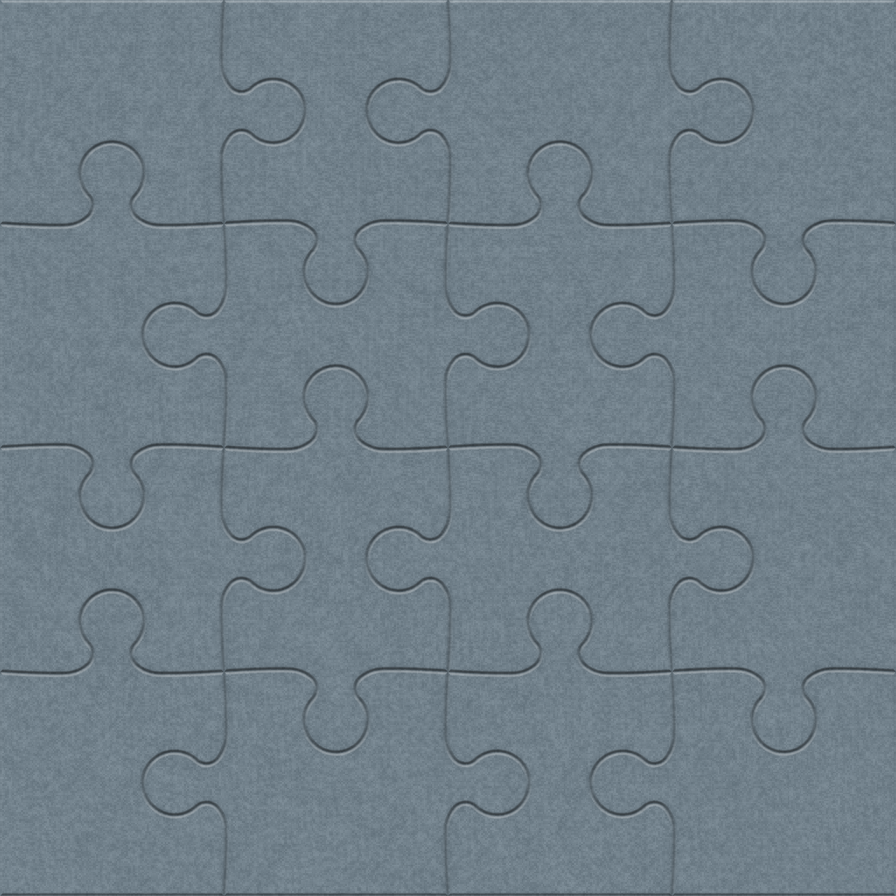
This pattern is drawn by a three.js fragment shader. Its source:

```glsl
// Four by four interlocking jigsaw pieces in grainy slate blue.
// Each seam is a distance built from a wavy line, a round tab and two fillet
// arcs per side; a bevel height taken from it is lit from above.
varying vec2 vUv;

float hash(vec2 p) {
  return fract(sin(dot(p, vec2(127.1, 311.7))) * 43758.5453);
}

float valueNoise(vec2 p) {
  vec2 i = floor(p), f = fract(p);
  f = f * f * (3.0 - 2.0 * f);
  return mix(mix(hash(i), hash(i + vec2(1.0, 0.0)), f.x),
             mix(hash(i + vec2(0.0, 1.0)), hash(i + 1.0), f.x), f.y);
}

// Distance to one seam, seen with its tab centred at x = 0 and pointing up
float tabDistance(vec2 q) {
  const vec2 head = vec2(0.0, 0.22);
  const vec2 neck = vec2(0.1524, 0.0785);
  const vec2 shoulder = vec2(0.2128, 0.1505);
  const float headRadius = 0.142, neckRadius = 0.066, shoulderRadius = 0.16;
  q.x = abs(q.x);

  // Shoulder: the wide arc that eases the line into the neck
  vec2 axis = shoulder - neck, fromNeck = q - neck;
  if (q.x < shoulder.x && fromNeck.x * axis.y > fromNeck.y * axis.x) {
    return abs(shoulderRadius - length(q - shoulder));
  }
  // Neck: the tight arc below the head
  float neckTop = mix(head.y, neck.y, q.x / neck.x);
  if (q.x < neck.x && q.y < neckTop) {
    return abs(neckRadius - length(fromNeck));
  }
  float headEdge = length(q - head) - headRadius;
  float wavyLine = q.y + 0.01 * sin(6.2832 * q.x);
  return abs(q.x < neck.x ? headEdge : min(headEdge, wavyLine));
}

// Nearest inner seam of one direction; tabs alternate like a checkerboard
float seamDistance(float along, float across, float parity) {
  float seam = clamp(floor(across + 0.5), 1.0, 3.0);
  float side = 1.0 - 2.0 * mod(seam + floor(along) + parity, 2.0);
  return tabDistance(vec2(fract(along) - 0.5, (across - seam) * side));
}

float seams(vec2 p) {
  return min(seamDistance(p.x, p.y, 1.0), seamDistance(p.y, p.x, 0.0));
}

// Height of the rounded pieces, falling to zero at seams and outer border
float pieceHeight(vec2 p) {
  vec2 border = min(p, 4.0 - p);
  return smoothstep(0.0, 0.014, min(seams(p), min(border.x, border.y)));
}

void main() {
  vec2 p = vUv * 4.0;

  // Grain: fine specks over softer mottling, turned off the pixel axes
  vec2 turned = mat2(0.8, 0.6, -0.6, 0.8) * vUv;
  float grain = 0.055 * (hash(floor(vUv * 512.0)) - 0.5)
              + 0.05 * (valueNoise(turned * 230.0 + 7.3) - 0.5)
              + 0.02 * (valueNoise(turned * 60.0 + 31.7) - 0.5);
  vec3 color = vec3(0.443, 0.503, 0.543) + grain;

  // Thin groove inside a soft shadow
  float seam = seams(p);
  float groove = 0.15 * exp(-pow(seam / 0.006, 2.0))
               + 0.06 * exp(-pow(seam / 0.02, 2.0));

  // Bevel, lit from the top and very slightly from the left
  vec2 toLight = vec2(-0.0003, 0.0035);
  float slope = pieceHeight(p - toLight) - pieceHeight(p + toLight);
  color *= 1.0 - groove - 0.58 * max(-slope, 0.0);
  color = mix(color, vec3(1.0), 0.42 * max(slope, 0.0));

  gl_FragColor = vec4(color, 1.0);
}
```
